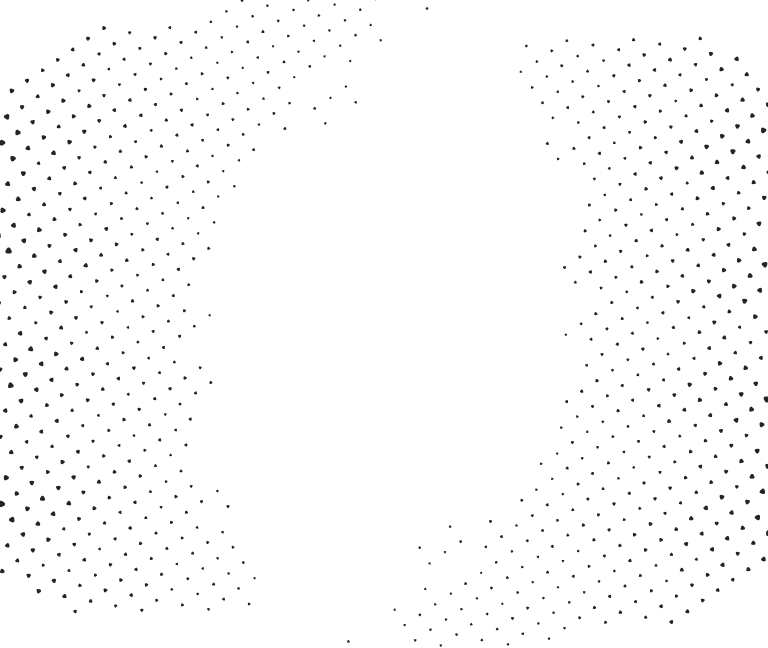
Write a Shadertoy shader that draws this background.

```glsl
// A white page with a worn halftone of dark ink dots fading to an empty middle.
// One tilted lattice fills the left side; a half turn about PIVOT gives the right.
// Position, a slow wave and a sine hash set the presence and size of each dot.

const vec2 PAGE = vec2(768.0, 648.0);        // design units, y pointing down
const vec3 PAPER = vec3(1.0);
const vec3 INK = vec3(0.14);
const vec2 PIVOT = vec2(387.7, 325.0);       // centre of the half turn
const vec2 SEAM_NORMAL = vec2(0.966, 0.259); // line that parts the two halves
const float SEAM_GAP = 8.0;
const vec2 LATTICE_ORIGIN = vec2(4.0, 277.0);
const mat2 LATTICE = mat2(15.27, -10.51, 10.46, 15.34);
const float JITTER = 0.9;
const float MIN_RADIUS = 1.15;
const float EXTRA_RADIUS = 1.25;             // added towards the outer side
const float RADIUS_FALLOFF = 110.0;
const float RADIUS_NOISE = 0.65;
const float WAVE_PERIOD = 123.0;             // bands of heavier dots
const float WAVE_START = 130.0;
const float WAVE_STRENGTH = 0.3;
const float TAU = 6.28318;

float hash(vec2 p) {
    return fract(sin(dot(p, vec2(127.1, 311.7))) * 43758.5453);
}

// Chance that a dot survives: solid at the side, ragged towards the middle.
float keepChance(vec2 p) {
    float rise = p.y - 380.0;
    float innerEdge = 180.0 + 0.00133 * rise * rise;
    float spread = 45.0 + 0.0011 * rise * rise;
    float beyond = (p.x - innerEdge) / spread;
    return 1.0 - smoothstep(-0.15, 1.0, beyond + 0.25 * step(0.1, beyond));
}

// Upper and lower outline of the dotted area.
bool insideOutline(vec2 p) {
    float top = max(82.0 - 0.76 * p.x, min(27.0, 94.0 - 0.39 * p.x));
    float bottom = min(576.0 + 0.5 * p.x, 614.0) + 40.0 * smoothstep(330.0, 350.0, p.x);
    return p.y > top && p.y < bottom;
}

float dotRadius(vec2 p, float noise) {
    float weight = exp(-max(p.x, 0.0) / RADIUS_FALLOFF);
    float wave = WAVE_STRENGTH * cos(TAU * (p.y - WAVE_START) / WAVE_PERIOD);
    return MIN_RADIUS + weight * (EXTRA_RADIUS + wave)
         + RADIUS_NOISE * (noise - 0.5) * (0.4 + weight);
}

// Ink coverage of the nearest lattice dot, smoothed over one pixel.
float halftone(vec2 p, float pixel) {
    vec2 cell = floor(inverse(LATTICE) * (p - LATTICE_ORIGIN) + 0.5);
    vec2 node = LATTICE_ORIGIN + LATTICE * cell;
    if (dot(node - PIVOT, SEAM_NORMAL) > -SEAM_GAP || !insideOutline(node)) return 0.0;

    // Neighbours share a survival value, so stray dots come in pairs.
    float survival = hash(floor(vec2(cell.x, cell.y * 0.5)) + 17.0);
    if (survival > keepChance(node)) return 0.0;

    vec2 shift = vec2(hash(cell + 3.1), hash(cell + 8.7)) - 0.5;
    vec2 offset = p - node - JITTER * shift;
    float angle = atan(offset.y, offset.x + 1e-5);
    float wobble = 1.0 + 0.12 * sin(3.0 * angle + TAU * hash(cell + 5.3));
    float radius = dotRadius(node, hash(cell)) * wobble;
    return clamp(0.5 + (radius - length(offset)) / pixel, 0.0, 1.0);
}

void mainImage(out vec4 fragColor, in vec2 fragCoord) {
    vec2 uv = fragCoord / iResolution.xy;
    vec2 p = vec2(uv.x, 1.0 - uv.y) * PAGE;
    float pixel = PAGE.y / iResolution.y;

    // Turn the right half onto the left one.
    if (dot(p - PIVOT, SEAM_NORMAL) > 0.0) p = 2.0 * PIVOT - p;

    fragColor = vec4(mix(PAPER, INK, halftone(p, pixel)), 1.0);
}
```
